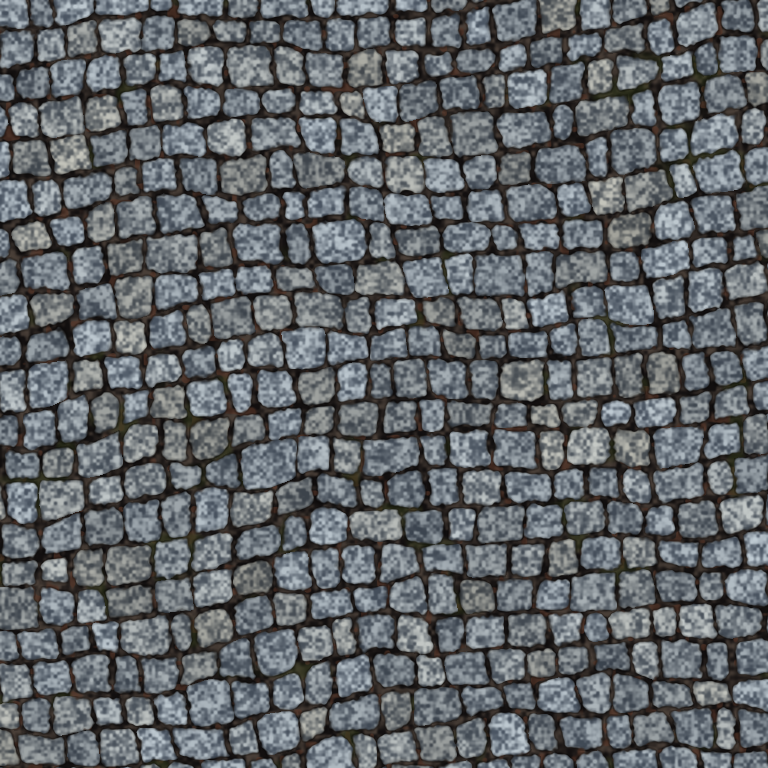
Give the GLSL for this texture, as a WebGL 1 fragment shader.

```glsl
precision highp float;
// Granite cobblestones in wavy, slightly rising rows with dark soil joints.
uniform vec2 u_resolution;

const float ROWS = 21.0;

float hash(vec2 p) {
  vec3 q = fract(vec3(p.xyx) * 0.1031);
  q += dot(q, q.yzx + 33.33);
  return fract((q.x + q.y) * q.z);
}

float noise(vec2 p) {
  vec2 i = floor(p), f = fract(p);
  f = f * f * (3.0 - 2.0 * f);
  return mix(mix(hash(i), hash(i + vec2(1.0, 0.0)), f.x),
             mix(hash(i + vec2(0.0, 1.0)), hash(i + 1.0), f.x), f.y);
}

// Height of the joint below a row, uneven along its length.
float rowJoint(float row, float x) {
  return row + 0.36 * (noise(vec2(x * 0.65, row * 7.0 + 40.0)) - 0.5);
}

// Position of the joint left of a stone, leaning with the height in the row.
float sideJoint(float column, float row, float height) {
  vec2 id = vec2(column, row);
  return column + 0.46 * (hash(id + 11.0) - 0.5)
       + 0.24 * (hash(id + 57.0) - 0.5) * (height - 0.5);
}

// Signed distance to the stone, in row heights; also returns its cell.
float stoneDistance(vec2 p, out vec2 id) {
  float row = floor(p.y);
  if (p.y < rowJoint(row, p.x)) row -= 1.0;
  else if (p.y > rowJoint(row + 1.0, p.x)) row += 1.0;
  float low = rowJoint(row, p.x);
  float high = rowJoint(row + 1.0, p.x);
  float height = (p.y - low) / (high - low);

  float width = mix(0.94, 1.16, hash(vec2(row, 3.0)));
  float u = p.x / width + 10.0 * hash(vec2(row, 19.0));
  float column = floor(u);
  if (u < sideJoint(column, row, height)) column -= 1.0;
  else if (u > sideJoint(column + 1.0, row, height)) column += 1.0;
  float left = sideJoint(column, row, height);
  float right = sideJoint(column + 1.0, row, height);
  id = vec2(column, row);

  // Rounded box with a chipped outline.
  vec2 halfSize = 0.5 * vec2((right - left) * width, high - low);
  vec2 fromCentre = vec2((u - 0.5 * (left + right)) * width,
                         p.y - 0.5 * (low + high));
  float gap = mix(0.03, 0.085, hash(id + 23.0));
  float radius = mix(0.10, 0.26, hash(id + 71.0));
  vec2 q = abs(fromCentre) - halfSize + gap + radius;
  float d = length(max(q, 0.0)) + min(max(q.x, q.y), 0.0) - radius;
  return d + 0.12 * (noise(p * 3.3 + id * 5.0) - 0.5)
           + 0.06 * (noise(p * 9.0) - 0.5);
}

vec3 soilColor(vec2 p) {
  float crumbs = 0.6 * noise(p * 170.0) + 0.4 * noise(p * 70.0 + 9.0);
  vec3 soil = mix(vec3(0.06, 0.05, 0.05), vec3(0.25, 0.215, 0.19),
                  smoothstep(0.2, 0.9, crumbs));
  float leaves = smoothstep(0.70, 0.86, noise(p * 95.0 + 31.0));
  float moss = smoothstep(0.74, 0.9, noise(p * 24.0 + 77.0));
  soil = mix(soil, vec3(0.31, 0.19, 0.14), 0.6 * leaves);
  return mix(soil, vec3(0.17, 0.20, 0.09), 0.5 * moss);
}

vec3 graniteColor(vec2 p, vec2 id) {
  float grain = 0.58 * noise(p * 235.0) + 0.42 * noise(p * 125.0 + 13.0);
  float blotch = noise(p * 45.0 + id) - 0.5;
  vec3 granite = mix(vec3(0.27, 0.30, 0.335), vec3(0.69, 0.71, 0.71),
                     smoothstep(0.08, 0.88, grain + 0.14 * blotch));
  granite *= mix(0.87, 1.12, hash(id + 5.0));
  vec3 tint = mix(vec3(0.97, 1.0, 1.04), vec3(1.03, 1.0, 0.95),
                  pow(hash(id + 91.0), 3.0));
  return granite * tint;
}

void main() {
  vec2 p = gl_FragCoord.xy / u_resolution.y;

  // Bend the rows so they climb to the right.
  vec2 laid = p + vec2(0.08 * p.y + 0.006 * sin(p.y * 9.0),
                       -0.085 * p.x + 0.012 * sin(p.x * 7.0 + p.y * 4.0));
  vec2 id;
  float d = stoneDistance(laid * ROWS, id);

  // Deep joints stay lighter in the middle, shaded beside the stones.
  vec3 soil = soilColor(p) * mix(0.75, 1.15, smoothstep(0.0, 0.09, d));
  vec3 stone = graniteColor(p, id);
  stone *= mix(0.76, 1.0, smoothstep(0.0, 0.09, -d));

  float blur = 0.018 + 0.5 * ROWS / u_resolution.y;
  float cover = 1.0 - smoothstep(-blur, blur, d);
  gl_FragColor = vec4(mix(soil, stone, cover), 1.0);
}
```
